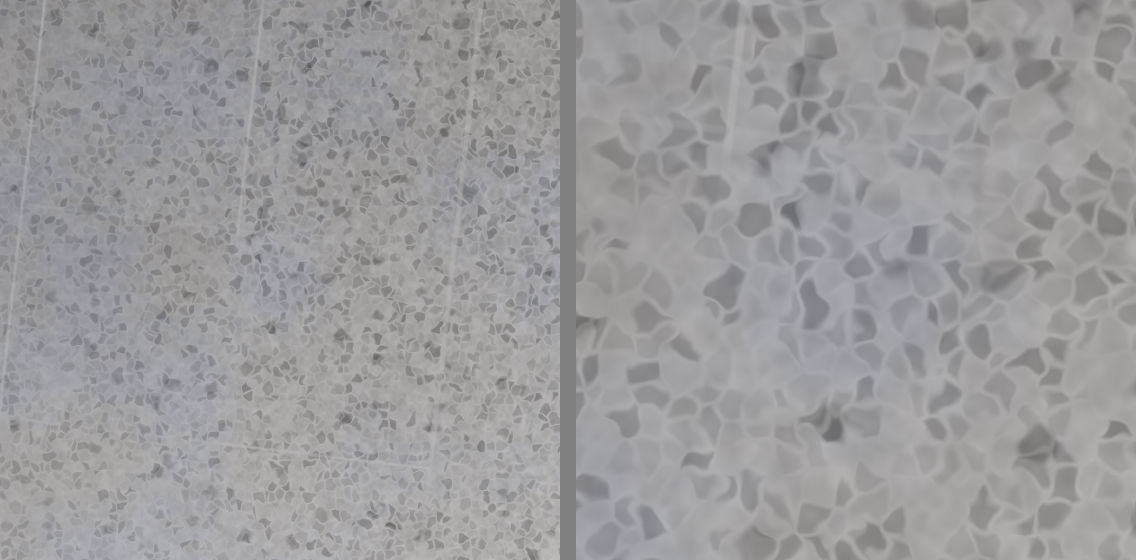
Left, the full canvas; right, a detail of the centre.
Write a Shadertoy shader that draws this texture.

```glsl
// Grey terrazzo floor seen slightly askew: pale worn joints between slabs.
// Warped Voronoi cells form the stone chips, sparse larger cells the dark
// pebbles, and value noise adds grain, stains and wear along the joints.

const vec2  SLAB_ORIGIN = vec2(0.080, 0.360);  // first joints, from upper left
const vec2  SLAB_SIZE   = vec2(0.390, 0.385);
const vec2  JOINT_SLANT = vec2(-0.110, 0.120);
const float JOINT_WIDTH = 0.0050;
const float WIDE_JOINT  = 0.0085;
const float CHIP_SCALE   = 62.0;
const float PEBBLE_SCALE = 27.0;
const float PEBBLE_SHARE = 0.13;
const float GRAIN        = 0.085;
const vec3  JOINT_COLOR  = vec3(0.715, 0.710, 0.715);
const vec3  COOL_TINT    = vec3(-0.008, -0.004, 0.022);
const vec3  WARM_TINT    = vec3(0.007, -0.001, -0.004);

float hash(vec2 p) {
    vec3 q = fract(vec3(p.xyx) * 0.1031);
    q += dot(q, q.yzx + 33.33);
    return fract((q.x + q.y) * q.z);
}

vec2 hash2(vec2 p) {
    return vec2(hash(p + 17.3), hash(p + 71.9));
}

float noise(vec2 p) {
    vec2 i = floor(p), f = fract(p);
    f = f * f * (3.0 - 2.0 * f);
    return mix(mix(hash(i), hash(i + vec2(1, 0)), f.x),
               mix(hash(i + vec2(0, 1)), hash(i + vec2(1, 1)), f.x), f.y);
}

// x: nearest distance, y: gap to the second nearest, z: random value of the cell
vec3 voronoi(vec2 p) {
    vec2 cell = floor(p);
    float near = 9.0, next = 9.0, id = 0.0;
    for (int y = -1; y <= 1; y++)
    for (int x = -1; x <= 1; x++) {
        vec2 c = cell + vec2(x, y);
        float d = length(c + 0.1 + 0.8 * hash2(c) - p);
        if (d < near) { next = near; near = d; id = hash(c + 5.7); }
        else next = min(next, d);
    }
    return vec3(near, next - near, id);
}

// Brightness offset of chips, pebbles and grain
float stone(vec2 p) {
    vec2 warp = vec2(noise(p * 85.0), noise(p * 85.0 + 40.0)) - 0.5;
    vec2 q = p + 0.012 * warp;

    vec3 chip = voronoi(q * CHIP_SCALE * vec2(1.0, 0.92));
    float cover = smoothstep(0.02, 0.42, chip.y);
    float shade = mix(0.045, 0.035 - 0.125 * chip.z * chip.z, cover);

    vec3 pebble = voronoi(q * PEBBLE_SCALE + 13.0);
    float dark = step(1.0 - PEBBLE_SHARE, pebble.z);
    float radius = mix(0.18, 0.36, fract(pebble.z * 57.0));
    float body = 1.0 - smoothstep(radius - 0.14, radius + 0.06, pebble.x);
    body *= smoothstep(0.0, 0.15, pebble.y);
    shade -= 0.105 * dark * body;

    float grain = 0.6 * noise(p * 75.0 + 9.0) + 0.4 * noise(p * 150.0) - 0.5;
    return shade + GRAIN * grain;
}

float line(float d, float width) {
    float soft = max(1.2 / min(iResolution.x, iResolution.y), 0.3 * width);
    return 1.0 - smoothstep(0.5 * width - soft, 0.5 * width + soft, abs(d));
}

// Joint coverage; some edges of the slabs are nearly worn away
float joints(vec2 p) {
    vec2 g = (p - SLAB_ORIGIN - JOINT_SLANT * p.yx) / SLAB_SIZE;
    vec2 id = floor(g + 0.5);
    vec2 d = (g - id) * SLAB_SIZE;
    bool middle = id.x == 1.0;
    bool wide = id.x == 2.0;

    float across = line(d.x, wide ? WIDE_JOINT : JOINT_WIDTH);
    across *= middle ? mix(0.65, 0.10, smoothstep(-0.02, 0.08, g.y)) : 0.65;

    float clearEdge = step(1.0, g.x) * step(g.x, 2.0) * step(0.5, id.y);
    float down = line(d.y, JOINT_WIDTH) * mix(0.25, 0.75, clearEdge);
    down *= step(-0.5, id.y) * step(0.0, g.x);

    float wear = 0.55 + 0.45 * noise(p * 28.0) + 0.25 * (noise(p * 110.0) - 0.5);
    return max(across, down) * wear;
}

void mainImage(out vec4 fragColor, in vec2 fragCoord) {
    vec2 uv = fragCoord / iResolution.xy;
    vec2 p = vec2(uv.x, 1.0 - uv.y);  // measured from the upper left

    // Light falls off towards the top; broad stains break it up
    float stain = noise(p * 4.0 + 3.0) + 0.5 * noise(p * 11.0) - 0.75;
    float light = 0.535 + 0.095 * p.y + 0.025 * p.x + 0.025 * stain;
    float contrast = mix(0.80, 1.15, smoothstep(0.0, 0.9, p.x));
    vec3 color = vec3(light + contrast * stone(p));

    // Cool and warm patches
    float patchTone = noise(p * 6.0 + 21.0) + 0.35 * (noise(p * 45.0) - 0.5);
    color += mix(WARM_TINT, COOL_TINT, smoothstep(0.25, 0.95, patchTone + 0.1 - 0.2 * p.x));

    color = mix(color, JOINT_COLOR, clamp(joints(p), 0.0, 1.0));
    fragColor = vec4(clamp(color, 0.0, 1.0), 1.0);
}
```
